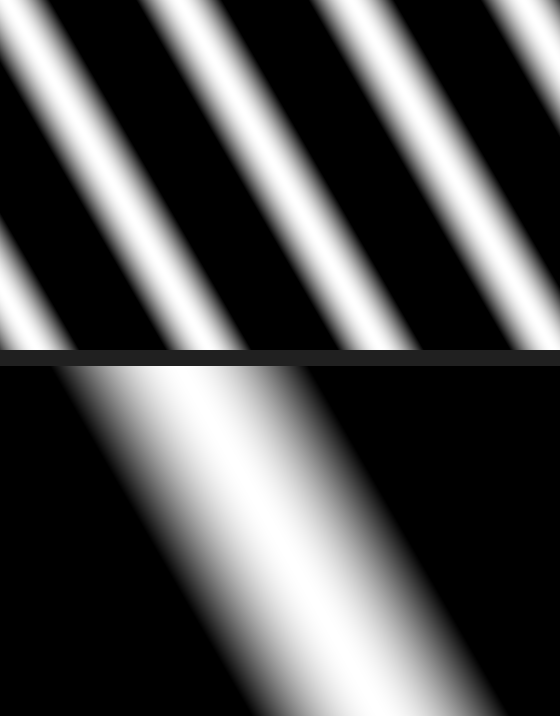
Top: the whole. Bottom: its middle third, enlarged.
This pattern is drawn by a WebGL 1 fragment shader. Its source:

```glsl
precision highp float;
// Soft white diagonal bars on black, leaning 30 degrees from vertical.
// A cosine wave runs across the bars from the canvas centre; its negative
// half is cut to black, so bars and gaps are equally wide.

uniform vec2 u_resolution;

const float TAU = 6.2831853;
const float WAVE_ANGLE = TAU / 12.0;  // direction across the bars
const float PERIOD = 0.426;           // bar spacing, in canvas heights
const float PHASE = 0.0;              // shift across the bars, in periods
const vec3 GAP_COLOR = vec3(0.0);
const vec3 BAR_COLOR = vec3(1.0);

// Brightness of the half-rectified wave at a distance across the bars.
float barProfile(float across) {
    return max(cos(TAU * (across / PERIOD - PHASE)), 0.0);
}

void main() {
    // Centred coordinates, one unit per canvas height
    vec2 p = (gl_FragCoord.xy - 0.5 * u_resolution) / u_resolution.y;

    vec2 waveDirection = vec2(cos(WAVE_ANGLE), sin(WAVE_ANGLE));
    float brightness = barProfile(dot(p, waveDirection));

    gl_FragColor = vec4(mix(GAP_COLOR, BAR_COLOR, brightness), 1.0);
}
```
